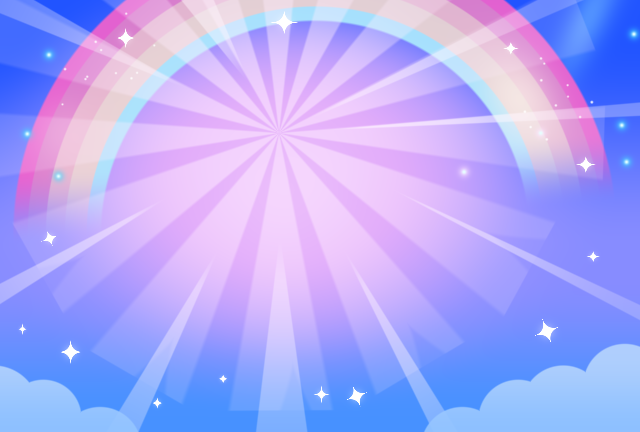
Give the GLSL for this background, as a Shadertoy shader.

```glsl
// A dreamy sky: a lilac glow with radial light rays, a rainbow arch, clouds and sparkles.
// Rays come from a folded polar angle, the arch from nested radii, clouds from rounded
// columns; all lengths are fractions of the canvas height.

const float ASPECT = 1.477;
const vec2 BURST = vec2(0.644, 0.692);
const vec2 ARCH = vec2(0.727, 0.458);

// Shards: angle in degrees, start radius, half-width slope, opacity
const vec4 SHARDS[9] = vec4[9](
    vec4(-89.5, 0.236, 0.130, 0.38), vec4(-117.5, 0.298, 0.068, 0.40),
    vec4(-61.0, 0.300, 0.050, 0.42), vec4(-150.0, 0.290, 0.045, 0.45),
    vec4(-26.5, 0.280, 0.024, 0.45), vec4(3.8, 0.100, 0.021, 0.60),
    vec4(25.5, 0.065, 0.035, 0.42), vec4(121.0, 0.130, 0.140, 0.45),
    vec4(154.0, 0.230, 0.070, 0.35));

// Sparkles: position and size; a negative size tilts the star
const vec3 STARS[13] = vec3[13](
    vec3(0.290, 0.912, 0.027), vec3(0.656, 0.948, 0.033), vec3(1.179, 0.888, 0.020),
    vec3(1.352, 0.619, 0.025), vec3(0.115, 0.448, -0.022), vec3(1.369, 0.406, 0.017),
    vec3(1.262, 0.233, -0.033), vec3(0.163, 0.185, 0.031), vec3(0.052, 0.238, 0.013),
    vec3(0.363, 0.067, 0.016), vec3(0.515, 0.123, 0.014), vec3(0.742, 0.087, 0.020),
    vec3(0.823, 0.083, -0.029));

const vec2 ORBS[8] = vec2[8](
    vec2(0.113, 0.873), vec2(0.063, 0.690), vec2(0.135, 0.592), vec2(1.435, 0.710),
    vec2(1.446, 0.625), vec2(1.463, 0.921), vec2(1.071, 0.602), vec2(1.248, 0.692));

// Cloud lobes: centre and radius
const vec3 LOBES[7] = vec3[7](
    vec3(-0.015, 0.048, 0.106), vec3(0.100, 0.033, 0.088), vec3(0.231, -0.038, 0.096),
    vec3(1.067, -0.038, 0.096), vec3(1.196, 0.029, 0.092), vec3(1.300, 0.058, 0.096),
    vec3(1.442, 0.108, 0.096));

float hash(float n) { return fract(sin(n * 127.1) * 43758.55); }

float inside(float d, float soft) { return 1.0 - smoothstep(-soft, soft, d); }

float blob(vec2 p, float radius) { return exp(-dot(p, p) / (radius * radius)); }

vec2 rotate(vec2 p, float a) { return vec2(cos(a) * p.x + sin(a) * p.y, cos(a) * p.y - sin(a) * p.x); }

vec3 sky(vec2 p) {
    vec3 c = mix(vec3(0.28, 0.57, 1.0), vec3(0.53, 0.55, 1.0), smoothstep(0.03, 0.36, p.y));
    c = mix(c, vec3(0.13, 0.33, 1.0), smoothstep(0.42, 0.92, p.y));
    float d = length((p - vec2(0.66, 0.58)) * vec2(0.75, 1.05));
    c = mix(c, vec3(0.66, 0.60, 1.0), 0.85 * (1.0 - smoothstep(0.28, 0.58, d)));
    c = mix(c, vec3(0.88, 0.66, 0.98), 1.0 - smoothstep(0.17, 0.46, d));
    return mix(c, vec3(0.96, 0.82, 0.99), 0.5 * blob(p - vec2(0.66, 0.56), 0.2));
}

// Wide wedges below the burst, narrower ones above it
float rays(vec2 q, float px) {
    float r = length(q), a = mod(degrees(atan(q.x, -q.y)) + 76.0, 360.0);
    bool lower = a < 152.7;
    float period = lower ? 30.54 : 23.03;
    float t = (lower ? a : a - 152.7) / period;
    float u = fract(t) - 0.5, arc = radians(period);
    float soft = px / (max(r, px) * arc) + 0.012;
    float wedge = inside(abs(u) - (lower ? 0.345 : 0.28), soft);
    float reach = lower ? 0.63 + 0.05 * hash(floor(t) + 3.0) : 0.75;
    wedge *= inside(r * cos(u * arc) - reach, px);
    float notch = lower ? inside(abs(u - 0.1) - (r - 0.54), soft) : 0.0;
    return wedge * (1.0 - 0.7 * notch) * mix(0.52, 0.15, smoothstep(0.1, 0.62, r));
}

float shard(vec2 q, vec4 s, float px) {
    vec2 v = rotate(q, radians(s.x));
    float along = v.x - s.y;
    float fade = smoothstep(0.0, 0.12, along) * (1.0 - 0.5 * smoothstep(0.25, 0.65, along));
    return s.w * fade * inside(abs(v.y) - along * s.z, px);
}

vec3 rainbow(float r, float px) {
    vec3 c = mix(vec3(0.67, 0.91, 0.99), vec3(0.93, 0.84, 0.82), smoothstep(-px, px, r - 0.527));
    c = mix(c, vec3(0.93, 0.73, 0.80), smoothstep(-px, px, r - 0.577));
    c = mix(c, vec3(0.89, 0.50, 0.79), smoothstep(-px, px, r - 0.621));
    return mix(c, vec3(0.94, 0.38, 0.80), smoothstep(-px, px, r - 0.663));
}

// Four-pointed star with concave sides and a faint halo
float sparkle(vec2 q, float size, float px) {
    vec2 v = abs(rotate(q, size < 0.0 ? 0.35 : 0.0)) / abs(size);
    float d = pow(sqrt(v.x) + sqrt(v.y), 2.0) - 1.0;
    return max(inside(d, 1.5 * px / abs(size)), 0.35 * blob(v, 0.5));
}

void mainImage(out vec4 fragColor, in vec2 fragCoord) {
    vec2 p = fragCoord / iResolution.xy * vec2(ASPECT, 1.0);
    float px = 1.0 / iResolution.y;
    vec2 q = p - BURST;
    vec3 color = sky(p);

    // Rainbow, dissolving towards its feet
    float r = length(p - ARCH);
    float band = inside(abs(r - 0.595) - 0.101, px * 1.5);
    float feet = smoothstep(0.43 + 0.07 * p.x, 0.60 + 0.07 * p.x, p.y);
    color = mix(color, rainbow(r, px), 0.93 * band * feet);

    // Soft gloss on the arch and a blue beam in the upper right
    float gloss = blob(rotate(p - vec2(1.20, 0.77), 0.5) * vec2(1.0, 0.65), 0.075);
    color = mix(color, vec3(1.0, 0.96, 0.93), 0.6 * gloss * band);
    color = mix(color, vec3(1.0, 0.8, 0.9), 0.3 * band * blob(p - vec2(0.15, 0.69), 0.08));
    float beam = blob(rotate(p - vec2(1.36, 0.96), -0.45) * vec2(1.0, 0.28), 0.045);
    color = mix(color, vec3(0.42, 0.70, 1.0), 0.65 * beam * (1.0 - band));

    // Light burst
    color = mix(color, vec3(1.0, 0.93, 1.0), rays(q, px));
    for (int i = 0; i < 9; i++) color = mix(color, vec3(1.0, 0.97, 1.0), shard(q, SHARDS[i], px));

    // Clouds: lobes extended downwards
    float cloud = 1.0;
    for (int i = 0; i < 7; i++) {
        vec2 v = p - LOBES[i].xy;
        cloud = min(cloud, length(vec2(v.x, max(v.y, 0.0))) - LOBES[i].z);
    }
    vec3 cloudColor = mix(vec3(0.58, 0.77, 1.0), vec3(0.71, 0.83, 0.99), smoothstep(0.0, 0.18, p.y));
    color = mix(color, cloudColor, 0.92 * inside(cloud, px));

    // Glowing orbs, dust along the arch, and sparkles
    for (int i = 0; i < 8; i++) {
        vec2 v = p - ORBS[i];
        vec3 tint = i < 6 ? vec3(0.25, 0.85, 1.0) : vec3(1.0, 0.9, 1.0);
        color = mix(color, tint, 0.7 * blob(v, 0.012));
        color = mix(color, vec3(0.9, 1.0, 1.0), blob(v, 0.005));
    }
    for (int i = 0; i < 22; i++) {
        float n = float(i), side = mod(n, 2.0);
        float a = radians(mix(22.0, 128.0, side) + 26.0 * hash(n + 1.0));
        vec2 spot = ARCH + mix(0.53, 0.72, hash(n + 40.0)) * vec2(cos(a), sin(a));
        color = mix(color, vec3(1.0), 0.85 * inside(length(p - spot) - 0.002 - 0.001 * hash(n), px));
    }
    for (int i = 0; i < 13; i++)
        color = mix(color, vec3(1.0), sparkle(p - STARS[i].xy, STARS[i].z, px));

    fragColor = vec4(color, 1.0);
}
```
